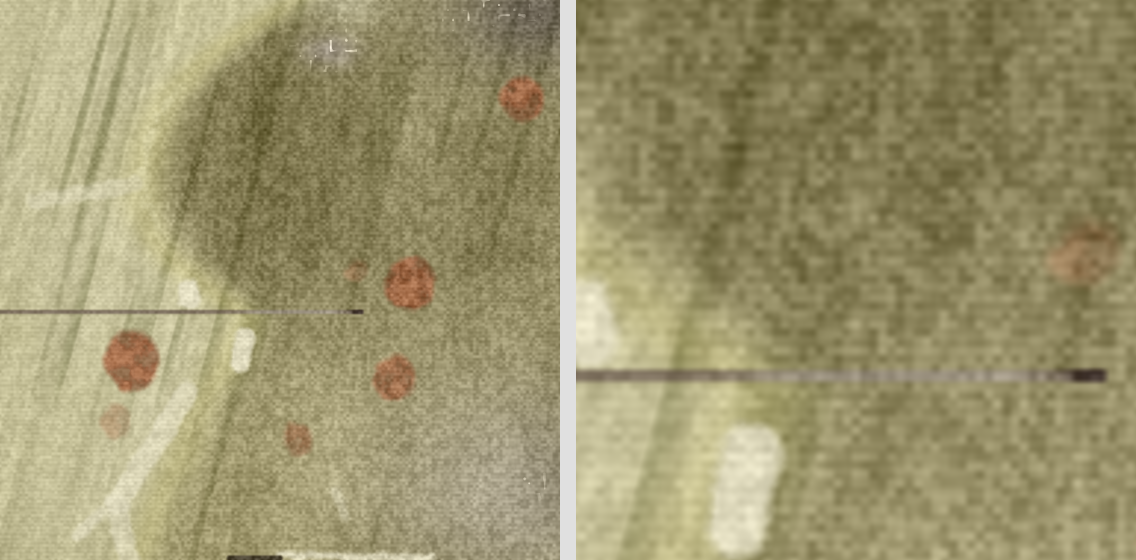
Left, the full canvas; right, a detail of the centre.
Reproduce this texture procedurally as a Shadertoy shader.

```glsl
// Weathered pale surface with an olive stain, slanted brush streaks and rust spots.
// Layers: soft colour fields, streak noise, ragged marks from distance functions,
// then a thin scratch, fine grain and faint horizontal ribbing.

float hash(vec2 p) {
    return fract(sin(dot(p, vec2(127.1, 311.7))) * 43758.5453);
}

float noise(vec2 p) {
    vec2 i = floor(p), f = fract(p);
    f = f * f * (3.0 - 2.0 * f);
    return mix(mix(hash(i), hash(i + vec2(1, 0)), f.x),
               mix(hash(i + vec2(0, 1)), hash(i + vec2(1, 1)), f.x), f.y);
}

float fbm(vec2 p) {
    float sum = 0.0, amp = 0.5;
    for (int i = 0; i < 4; i++) {
        sum += amp * noise(p);
        p = p * 2.03 + 17.3;
        amp *= 0.5;
    }
    return sum / 0.9375;
}

float segment(vec2 p, vec2 a, vec2 b) {
    vec2 ab = b - a;
    return length(p - a - ab * clamp(dot(p - a, ab) / dot(ab, ab), 0.0, 1.0));
}

// Soft elliptical patch: 1 at the centre, fading outwards
float patchAt(vec2 p, vec2 centre, vec2 size) {
    vec2 q = (p - centre) / size;
    return exp(-dot(q, q));
}

// Left border of the olive stain at height y
float stainEdge(float y) {
    return min(0.25 + 2.8 * (y - 0.69) * (y - 0.69), 0.24 + 0.45 * y);
}

void mainImage(out vec4 fragColor, in vec2 fragCoord) {
    vec2 p = fragCoord / iResolution.xy;
    float cloud = fbm(p * 7.0);
    float rough = fbm(p * 45.0);
    vec2 ragged = p + 0.014 * (vec2(rough, fbm(p * 45.0 + 31.0)) - 0.5);

    // Broad colour fields
    float inside = p.x - stainEdge(p.y) + 0.05 * (cloud - 0.5);
    float stain = smoothstep(-0.03, 0.09, inside);
    vec3 pale = mix(vec3(0.75, 0.73, 0.56), vec3(0.80, 0.78, 0.64), cloud);
    vec3 olive = mix(vec3(0.65, 0.62, 0.45), vec3(0.57, 0.54, 0.385), smoothstep(0.1, 0.6, p.y));
    olive = mix(olive, vec3(0.49, 0.46, 0.30), 0.75 * patchAt(p, vec2(0.45, 0.73), vec2(0.18, 0.2)));
    olive = mix(olive, vec3(0.63, 0.60, 0.52), 0.9 * patchAt(p, vec2(0.95, 0.12), vec2(0.28, 0.2)));
    olive = mix(olive, vec3(0.41, 0.38, 0.33), 0.9 * patchAt(p, vec2(0.96, 0.98), vec2(0.16, 0.1)));
    vec3 col = mix(pale, olive, stain) + 0.16 * (cloud - 0.5) * stain;
    col = mix(col, vec3(0.73, 0.70, 0.45), 0.45 * exp(-pow(inside / 0.035, 2.0)));
    col = mix(col, vec3(0.75, 0.73, 0.60), 0.8 * patchAt(ragged, vec2(0.62, 0.99), vec2(0.08, 0.04)));
    col = mix(col, vec3(0.70, 0.66, 0.65), 0.6 * patchAt(ragged, vec2(0.59, 0.91), vec2(0.05, 0.03)));

    // Slanted brush streaks, wide and fine
    float across = p.x - 0.27 * p.y;
    float wide = noise(vec2(across * 32.0, p.y * 2.0));
    float fine = noise(vec2(across * 105.0, p.y * 5.0 + 9.0));
    float strength = mix(1.0, 0.45, stain);
    col += strength * (0.09 * (wide - 0.5) + 0.08 * (fine - 0.5));
    float dark = smoothstep(0.68, 0.95, noise(vec2(across * 44.0 + 5.0, p.y * 2.5)));
    col -= dark * strength * vec3(0.17, 0.16, 0.17);

    // Pale raised rim along the stain
    float rim = exp(-pow((ragged.x - stainEdge(p.y) - 0.006) / 0.013, 2.0));
    rim *= smoothstep(0.55, 0.63, p.y) * smoothstep(0.88, 0.81, p.y);
    col = mix(col, vec3(0.86, 0.84, 0.67), 0.75 * rim * smoothstep(0.2, 0.6, rough));

    // Pale dabs and strokes: end points, then half width and opacity
    vec4 ends[8] = vec4[8](
        vec4(0.338, 0.468, 0.338, 0.481), vec4(0.428, 0.352, 0.438, 0.398),
        vec4(0.335, 0.300, 0.210, 0.100), vec4(0.205, 0.100, 0.230, 0.000),
        vec4(0.060, 0.640, 0.240, 0.670), vec4(0.140, 0.045, 0.180, 0.085),
        vec4(0.600, 0.125, 0.615, 0.080), vec4(0.500, 0.010, 0.770, 0.004));
    vec2 brush[8] = vec2[8](vec2(0.022, 0.95), vec2(0.018, 0.95), vec2(0.021, 0.7), vec2(0.02, 0.65),
        vec2(0.015, 0.5), vec2(0.011, 0.7), vec2(0.01, 0.5), vec2(0.008, 0.85));
    for (int i = 0; i < 8; i++) {
        float d = segment(ragged, ends[i].xy, ends[i].zw) - brush[i].x;
        float cover = smoothstep(0.005, -0.007, d) * brush[i].y;
        col = mix(col, vec3(0.88, 0.86, 0.75) + 0.12 * (rough - 0.5), cover);
    }

    // Rust spots: centre, radius, opacity
    vec4 spots[7] = vec4[7](
        vec4(0.935, 0.825, 0.041, 0.90), vec4(0.730, 0.490, 0.048, 0.90),
        vec4(0.237, 0.358, 0.052, 0.92), vec4(0.705, 0.325, 0.039, 0.80),
        vec4(0.533, 0.217, 0.029, 0.60), vec4(0.207, 0.250, 0.030, 0.35),
        vec4(0.635, 0.515, 0.020, 0.40));
    for (int i = 0; i < 7; i++) {
        vec2 q = ragged - spots[i].xy + 0.02 * (cloud - 0.5);
        float d = length(q * vec2(1.04, 0.95)) - spots[i].z;
        float cover = smoothstep(0.006, -0.009, d) * spots[i].w;
        vec3 rust = mix(vec3(0.49, 0.28, 0.17), vec3(0.69, 0.45, 0.31), smoothstep(0.25, 0.75, rough));
        col = mix(col, rust, cover * (0.7 + 0.3 * smoothstep(0.3, 0.55, rough)));
    }

    // Horizontal scratch with a dark tip, and a dark sliver at the bottom
    float scratch = smoothstep(0.006, 0.001, abs(p.y - 0.443)) * smoothstep(0.652, 0.645, p.x);
    float faded = smoothstep(0.4, 0.48, p.x) * smoothstep(0.64, 0.58, p.x);
    col = mix(col, mix(vec3(0.44, 0.38, 0.33), vec3(0.61, 0.57, 0.52), faded), 0.8 * scratch);
    col = mix(col, vec3(0.2, 0.15, 0.13), 0.9 * scratch * smoothstep(0.615, 0.64, p.x));
    col = mix(col, vec3(0.28, 0.25, 0.18), smoothstep(0.008, 0.002, segment(p, vec2(0.41, 0.003), vec2(0.5, 0.003))));

    // Grain, ribbing and bright specks
    float grain = noise(p * 190.0) + 0.6 * noise(p * vec2(120.0, 80.0) + 7.0) - 0.8;
    col += grain * mix(0.09, 0.15, stain);
    col += 0.012 * sin(p.y * 800.0);
    float specks = smoothstep(0.82, 0.98, noise(p * 110.0 + 3.0));
    float glint = patchAt(p, vec2(0.86, 0.98), vec2(0.1, 0.03)) + patchAt(p, vec2(0.59, 0.91), vec2(0.06, 0.04));
    glint += patchAt(p, vec2(0.95, 0.135), vec2(0.025));
    col += 0.4 * specks * glint;
    fragColor = vec4(clamp(col, 0.0, 1.0), 1.0);
}
```
